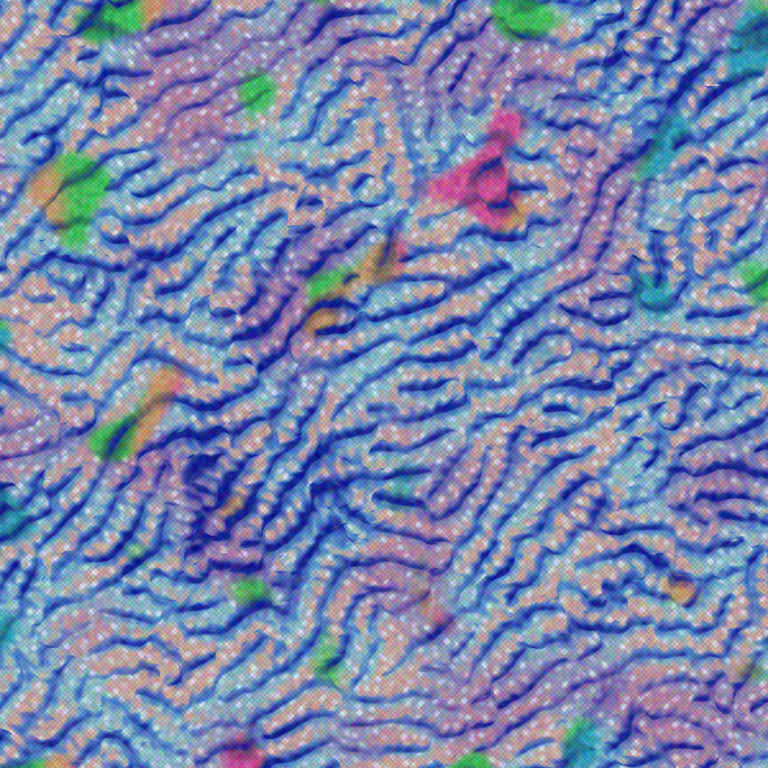
A Shadertoy shader for this pattern:

```glsl
// Beaded, worm-like ridges with soft blue grooves and scattered vivid lumps.
// Phasor noise (overlapping wave packets) makes the ridges and their ribs;
// the height is lit from above, coloured by tone, beaded with glints and meshed.

const float TAU = 6.2831853;
const float PACKET_CELLS = 30.0;    // wave packets per canvas side
const float RIDGE_FREQ = 26.0;      // ridges per canvas side
const float RIB_FREQ = 54.0;        // ribs per canvas side
const float BEAD_FREQ = 54.0;       // glinting beads per canvas side
const float RIDGE_ANGLE = 0.5;      // mean ridge direction, radians
const float ANGLE_SWING = 1.9;      // how far the ridges bend
const float RIB_DEPTH = 0.16;
const float RELIEF = 0.014;         // height of a ridge, in canvas units
const float SLOPE_STEP = 0.0015;
const float SWELL_STRENGTH = 0.34;  // broad light and dark variation
const float MESH_FREQ = 150.0;
const float MESH_STRENGTH = 0.08;
const float GRAIN_STRENGTH = 0.12;
const vec3 LIGHT_DIR = vec3(-0.28, 0.66, 0.75);

const vec3 GROOVE = vec3(0.08, 0.13, 0.56);
const vec3 BLUE = vec3(0.30, 0.49, 0.76);
const vec3 SKY = vec3(0.53, 0.71, 0.76);
const vec3 ROSE = vec3(0.75, 0.63, 0.61);
const vec3 VIOLET = vec3(0.60, 0.38, 0.62);
const vec3 TEAL = vec3(0.14, 0.60, 0.72);
const vec3 GREEN = vec3(0.20, 0.74, 0.32);
const vec3 ORANGE = vec3(0.76, 0.57, 0.38);
const vec3 MAGENTA = vec3(0.78, 0.27, 0.57);
const vec3 GLINT = vec3(0.85, 0.90, 0.99);

vec2 hash22(vec2 p) {
    vec3 q = fract(vec3(p.xyx) * vec3(0.1031, 0.1030, 0.0973));
    q += dot(q, q.yzx + 33.33);
    return fract((q.xx + q.yz) * q.zy);
}

float cornerSlope(vec2 cell, vec2 offset) {
    return dot(hash22(cell) * 2.0 - 1.0, offset);
}

float gradientNoise(vec2 p) {
    vec2 i = floor(p), f = fract(p), o = vec2(1.0, 0.0);
    vec2 u = f * f * f * (f * (f * 6.0 - 15.0) + 10.0);
    float low = mix(cornerSlope(i, f), cornerSlope(i + o.xy, f - o.xy), u.x);
    float high = mix(cornerSlope(i + o.yx, f - o.yx), cornerSlope(i + o.xx, f - o.xx), u.x);
    return 1.4 * mix(low, high, u.y);
}

// Where ridges swell into smooth, vivid lumps
float lumpMask(vec2 p) {
    return smoothstep(0.25, 0.46, gradientNoise(p * 9.0 + 31.7));
}

// Cosine of the phase of a summed wave, softened where waves cancel
float phaseCosine(vec2 wave) { return wave.x / (length(wave) + 0.2); }

// Rounded ridge profile, crossed by ribs
float ridgeHeight(vec2 p) {
    vec2 home = floor(p * PACKET_CELLS), ridgeWave = vec2(0.0), ribWave = vec2(0.0);
    for (int k = 0; k < 25; k++) {
        vec2 cell = home + vec2(k % 5 - 2, k / 5 - 2);
        vec2 centre = (cell + hash22(cell + 100.0)) / PACKET_CELLS;
        vec2 d = p - centre;
        float falloff = 1.0 - 0.25 * dot(d, d) * PACKET_CELLS * PACKET_CELLS;
        if (falloff <= 0.0) continue;
        vec2 rnd = hash22(cell + 271.0);
        float angle = RIDGE_ANGLE + ANGLE_SWING * gradientNoise(centre * 6.0 + 9.3)
                    + 1.0 * (rnd.y - 0.5);
        vec2 along = vec2(cos(angle), sin(angle)), across = vec2(-along.y, along.x);
        float freq = RIDGE_FREQ * (1.0 - 0.35 * lumpMask(centre) + 0.3 * (rnd.x - 0.5));
        float ridgePhase = TAU * (freq * dot(d, across) + rnd.x);
        float ribPhase = TAU * (RIB_FREQ * dot(d, along) + rnd.y);
        ridgeWave += falloff * falloff * vec2(cos(ridgePhase), sin(ridgePhase));
        ribWave += falloff * falloff * vec2(cos(ribPhase), sin(ribPhase));
    }
    float ribs = RIB_DEPTH * (1.0 - 0.7 * lumpMask(p)) * phaseCosine(ribWave);
    return sqrt(0.5 + 0.5 * phaseCosine(ridgeWave)) * (1.0 + ribs);
}

// Nearest scattered bead: distance in bead cells, and its random brightness
vec2 nearestBead(vec2 p) {
    vec2 q = p * BEAD_FREQ + 0.4 * sin(p.yx * 40.0), home = floor(q);
    vec2 nearest = vec2(2.0, 0.0);
    for (int k = 0; k < 9; k++) {
        vec2 cell = home + vec2(k % 3 - 1, k / 3 - 1);
        vec2 rnd = hash22(cell + 43.0);
        float d = distance(q, cell + 0.1 + 0.8 * rnd);
        if (d < nearest.x) nearest = vec2(d, fract(7.0 * (rnd.x + rnd.y)));
    }
    return nearest;
}

void mainImage(out vec4 fragColor, in vec2 fragCoord) {
    vec2 p = fragCoord / iResolution.y;
    float lump = lumpMask(p);

    // Surface lit from above; broad swells fill or deepen the grooves
    float h = ridgeHeight(p);
    vec2 slope = vec2(ridgeHeight(p + vec2(SLOPE_STEP, 0.0)),
                      ridgeHeight(p + vec2(0.0, SLOPE_STEP))) - h;
    vec3 normal = normalize(vec3(-slope * RELIEF / SLOPE_STEP, 1.0));
    float diffuse = max(dot(normal, normalize(LIGHT_DIR)), 0.0);
    float swell = gradientNoise(p * 13.0 + 5.0) + 0.7 * gradientNoise(p * 4.0 + 57.1);
    vec2 bead = nearestBead(p);
    float tone = 0.58 * h * h + 0.5 * diffuse - 0.08 + SWELL_STRENGTH * swell
               + 0.22 * (1.0 - lump) * (0.45 - bead.x);

    // Colours drift between cool and warm; lumps are vivid
    float warm = smoothstep(-0.25, 0.35, gradientNoise(p * 11.0 + 3.1) + 0.9 * (h - 0.75));
    float violet = smoothstep(-0.05, 0.45, gradientNoise(p * 6.0 + 77.0));
    float pick = gradientNoise(p * 3.4 + 13.5);
    vec3 vivid = mix(TEAL, GREEN, smoothstep(-0.34, -0.24, pick));
    vivid = mix(vivid, ORANGE, smoothstep(0.08, 0.18, pick));
    vivid = mix(vivid, MAGENTA, smoothstep(0.24, 0.36, pick));
    vec3 body = mix(mix(SKY, ROSE, warm), VIOLET, 0.5 * violet);
    vec3 flank = mix(BLUE, VIOLET, 0.7 * max(violet, 0.4 * warm));
    vec3 color = mix(GROOVE, mix(flank, 0.7 * vivid, 0.8 * lump), smoothstep(-0.08, 0.4, tone));
    color = mix(color, mix(body, vivid, 0.9 * lump), smoothstep(0.32, 0.74, tone));

    // Bead glints, coloured grain and a dotted mesh that fades when too small
    float glint = smoothstep(0.36, 0.06, bead.x) * smoothstep(0.3, 0.8, tone);
    color = mix(color, GLINT, (0.35 + 0.45 * bead.y) * glint * (1.0 - 0.8 * lump));
    vec2 g = p * 120.0;
    color += GRAIN_STRENGTH * vec3(gradientNoise(g), gradientNoise(g + 37.0), gradientNoise(g + 71.0));
    vec2 mesh = sin(TAU * MESH_FREQ * p);
    float visible = smoothstep(2.0, 3.0, iResolution.y / MESH_FREQ);
    color *= 1.0 + MESH_STRENGTH * visible * mesh.x * mesh.y;
    fragColor = vec4(clamp(color, 0.0, 1.0), 1.0);
}
```
